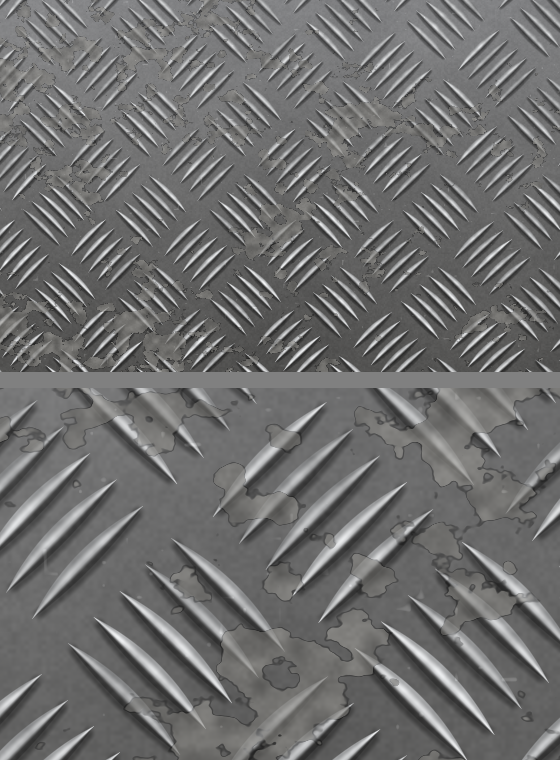
Top: the whole. Bottom: its middle third, enlarged.
This texture is drawn by a Shadertoy shader. Its source:

```glsl
// Worn metal tread plate: groups of five raised lens-shaped bars, slanting
// alternately left and right on two interleaved lattices. Bars are lit from
// above; noise adds grain, smudges and flaked patches.

#define PITCH vec2(0.2604, 0.247)   // lattice spacing, in canvas heights
#define ANCHOR vec2(0.037, 0.057)   // centre of one rising group
#define TILT vec2(0.045, 0.055)     // slight perspective of the plate
#define BAR_GAP 0.0335              // distance between bars in a group
#define BAR_HALF_LENGTH 0.072
#define BAR_HALF_WIDTH 0.0085
#define BAR_BOW 0.003               // upward bend of each bar
#define GRAIN 0.055
#define WEAR 0.59                   // lower values give more flaked patches

float hash(vec2 p) {
    return fract(sin(dot(p, vec2(127.1, 311.7))) * 43758.5453);
}

float noise(vec2 p) {
    vec2 i = floor(p), f = fract(p);
    f = f * f * (3.0 - 2.0 * f);
    return mix(mix(hash(i), hash(i + vec2(1, 0)), f.x),
               mix(hash(i + vec2(0, 1)), hash(i + vec2(1, 1)), f.x), f.y);
}

float fbm(vec2 p) {
    float sum = 0.0, amp = 0.5;
    for (int i = 0; i < 4; i++) {
        sum += amp * noise(p);
        p = mat2(1.6, 1.2, -1.2, 1.6) * p + 7.3;
        amp *= 0.5;
    }
    return sum / 0.9375;
}

// Paints one lattice of bar groups; slant is +1 for rising, -1 for falling
vec3 paintBars(vec3 plate, vec2 p, vec2 anchor, float slant, float light, float px) {
    vec2 grid = (p - anchor) / PITCH;
    vec2 id = floor(grid + 0.5);
    vec2 q = (grid - id) * PITCH;
    q += 0.004 * (vec2(hash(id + slant), hash(id + 5.0 * slant)) - 0.5);

    // Coordinates along and across the nearest of the five bars
    float along = (q.x + slant * q.y) * 0.7071;
    float across = (q.y - slant * q.x) * 0.7071;
    float bar = clamp(floor(across / BAR_GAP + 0.5), -2.0, 2.0);
    float s = along / BAR_HALF_LENGTH;
    float taper = 1.0 - s * s;
    float t = across - bar * BAR_GAP - BAR_BOW * (taper - 0.6);
    float halfWidth = BAR_HALF_WIDTH * taper;
    float edge = abs(t) - halfWidth;

    // Soft dark foot on the lower side
    float inside = smoothstep(0.0, 0.25, taper);
    float foot = abs(t + halfWidth) - 0.0015;
    plate *= 1.0 - 0.33 * inside * (1.0 - smoothstep(0.0, 0.006, foot));

    // Bright upper face, narrow shaded lower face, thin glint at the crest
    float h = t / max(halfWidth, 0.0015);
    float aa = px / max(halfWidth, 0.0015);
    float face = smoothstep(-0.5 - aa, -0.2 + aa, h);
    float glint = smoothstep(0.55 + aa, 0.0, abs(h - 0.15));
    float tone = 0.88 + 0.2 * hash(id * 1.7 + bar + 3.0 * slant);
    tone *= 0.9 + 0.2 * noise(p * 70.0);
    vec3 lit = vec3(0.57, 0.575, 0.58) + 0.2 * glint;
    vec3 metal = mix(plate * 0.78, lit * tone * light, face);
    float mask = 1.0 - smoothstep(-px, px, edge);
    return mix(plate, metal, mask * step(0.0, taper));
}

void mainImage(out vec4 fragColor, in vec2 fragCoord) {
    vec2 uv = fragCoord / iResolution.xy;
    vec2 d = (fragCoord - 0.5 * iResolution.xy) / iResolution.y;
    float px = 0.8 / iResolution.y;
    vec2 p = d / (1.0 + dot(TILT, d));

    // Plate: paler at the top, dark along the bottom, softly smudged
    float base = mix(0.315, 0.505, smoothstep(-0.15, 1.1, uv.y));
    base += 0.025 * (1.0 - uv.x) * uv.y - 0.02 * smoothstep(0.5, 0.0, length(d - vec2(0.05, -0.1)));
    base += 0.07 * (fbm(d * 5.0 + 3.0) - 0.5);
    vec3 color = base * mix(vec3(1.0, 0.995, 0.98), vec3(0.995, 1.0, 1.015), uv.y);

    // Rising and falling groups
    float light = mix(1.1, 0.97, uv.y);
    color = paintBars(color, p, ANCHOR, 1.0, light, px);
    color = paintBars(color, p, ANCHOR - 0.5 * PITCH, -1.0, light, px);

    // Flaked patches with dark ragged rims, gathered in a few areas
    float flake = fbm(d * vec2(26.0, 34.0) + 11.0);
    flake += 0.45 * (noise(d * 5.5 + 20.0) - 0.72);
    float patchMask = smoothstep(WEAR, WEAR + 0.025, flake);
    float rim = smoothstep(0.025, 0.0, abs(flake - WEAR));
    vec3 bare = vec3(0.49, 0.485, 0.47) * (0.75 + 0.5 * noise(d * 60.0));
    color = mix(color, bare, 0.6 * patchMask);
    color *= 1.0 - 0.28 * rim;

    // Fine grain and tiny pale specks
    color += GRAIN * (0.6 * noise(d * 260.0) + 0.4 * noise(d * 110.0) - 0.5);
    color += 0.1 * smoothstep(0.93, 1.0, noise(d * 95.0 + 40.0));

    fragColor = vec4(clamp(color, 0.0, 1.0), 1.0);
}
```
